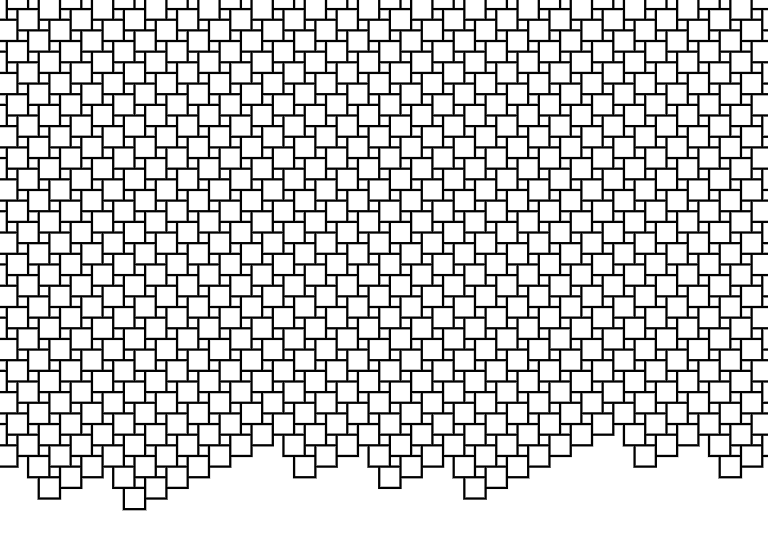
Give the GLSL for this pattern, as a Shadertoy shader.

```glsl
// Pythagorean tiling of outlined squares with a stepped, ragged lower edge.

const float UNITS_ACROSS = 72.18;           // canvas width in small-square sides
const vec2  ORIGIN       = vec2(12.64, 4.65); // centre of the lowest square, in units
const float HALF_SIDE    = 1.0;             // half the side of a large square
const float LINE_WIDTH   = 0.215;
const vec2  STEP_A       = vec2(2.0, 1.0);  // lattice step along a row
const vec2  STEP_B       = vec2(-1.0, 2.0); // lattice step to the next row
const float EDGE_PERIOD  = 13.0;            // squares per repeat of the lower edge
const float EDGE_DROP    = 6.0;             // rows gained per repeat
const vec2  NOTCHES      = vec2(7.0, 10.0); // places in the repeat where two rows begin
const vec3  INK          = vec3(0.0);
const vec3  PAPER        = vec3(1.0);

// Lowest row that is filled at position a along the rows
float lowestRow(float a) {
    float repeatIndex = floor((a + 0.5) / EDGE_PERIOD);
    float place = a - repeatIndex * EDGE_PERIOD;
    vec2 begun = step(NOTCHES - 0.5, vec2(place));
    return -EDGE_DROP * repeatIndex - 2.0 * (begun.x + begun.y);
}

// Distance to a square outline, with sharp outer corners
float squareOutline(vec2 p) {
    vec2 q = abs(p);
    return abs(max(q.x, q.y) - HALF_SIDE);
}

// Distance to the nearest outline among the surrounding lattice cells
float tilingDistance(vec2 p) {
    vec2 lattice = vec2(dot(p, STEP_A), dot(p, STEP_B)) / dot(STEP_A, STEP_A);
    vec2 nearest = floor(lattice + 0.5);
    float d = 1e3;
    for (int j = -1; j <= 1; j++) {
        for (int i = -1; i <= 1; i++) {
            vec2 cell = nearest + vec2(i, j);
            if (cell.y < lowestRow(cell.x) - 0.5) continue;
            vec2 centre = cell.x * STEP_A + cell.y * STEP_B;
            d = min(d, squareOutline(p - centre));
        }
    }
    return d;
}

void mainImage(out vec4 fragColor, in vec2 fragCoord) {
    float unitsPerPixel = UNITS_ACROSS / iResolution.x;
    vec2 p = fragCoord * unitsPerPixel - ORIGIN;

    // Line coverage over one pixel
    float inside = 0.5 * LINE_WIDTH - tilingDistance(p);
    float ink = clamp(inside / unitsPerPixel + 0.5, 0.0, 1.0);

    fragColor = vec4(mix(PAPER, INK, ink), 1.0);
}
```
